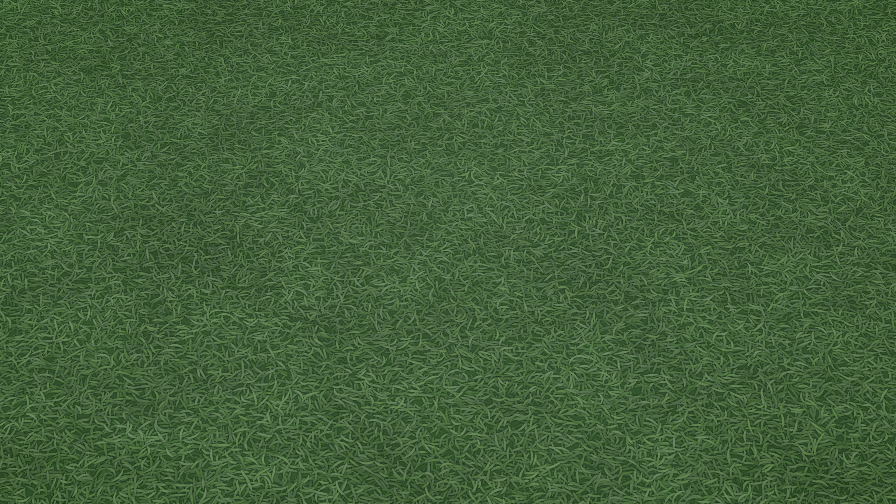
Reproduce this texture procedurally as a Shadertoy shader.

```glsl
vec4 hash4(vec3 p) {
    vec4 q = fract(p.xyzx * vec4(.1031, .1030, .0973, .1099));
    q += dot(q, q.wzxy + 33.33);
    return fract((q.xxyz + q.yzzw) * q.zywx);
}

float valueNoise(vec2 p) {
    vec2 cell = floor(p), f = fract(p);
    f = f * f * (3.0 - 2.0 * f);
    float a = hash4(vec3(cell, 91.0)).x;
    float b = hash4(vec3(cell + vec2(1, 0), 91.0)).x;
    float c = hash4(vec3(cell + vec2(0, 1), 91.0)).x;
    float d = hash4(vec3(cell + vec2(1, 1), 91.0)).x;
    return mix(mix(a, b, f.x), mix(c, d, f.x), f.y);
}

// Lays one jittered blade per cell over the colour below it
vec3 addBlades(vec3 col, vec2 p, float layer, float pixel) {
    p += layer * vec2(7.37, 3.61);
    vec2 home = floor(p);
    for (int j = -1; j <= 1; j++)
    for (int i = -1; i <= 1; i++) {
        vec2 cell = home + vec2(i, j);
        vec4 place = hash4(vec3(cell, layer + 3.0));
        vec4 look = hash4(vec3(cell, layer + 47.0));

        // Angles lean towards the horizontal
        float angle = 3.1416 * place.z - 0.28 * sin(6.2832 * place.z);
        vec2 axis = vec2(cos(angle), sin(angle));
        vec2 d = p - cell - place.xy;
        d = vec2(dot(d, axis), dot(d, vec2(-axis.y, axis.x)));

        // Curved, tapered blade with a soft shadow
        float halfLength = mix(0.45, 0.78, place.w);
        float along = d.x / halfLength;
        float across = abs(d.y + (look.x - 0.5) * 0.5 * (along * along - 0.4));
        float width = 0.1 * (1.0 - 0.6 * along * along);
        float ends = 1.0 - smoothstep(0.85, 1.05, abs(along));
        float cover = ends * (1.0 - smoothstep(width - 0.5 * pixel, width + 0.5 * pixel, across));
        float shadow = ends * (1.0 - smoothstep(width, width + 0.17, across));

        float light = clamp(0.65 * look.y + 0.06 * layer + 0.1 * along, 0.0, 1.0);
        vec3 blade = mix(vec3(.21, .34, .18), vec3(.41, .54, .36), light);
        blade += (look.z - 0.5) * vec3(.02, -.01, .06);
        col = mix(col * (1.0 - 0.16 * shadow), blade, cover);
    }
    return col;
}

void mainImage(out vec4 fragColor, in vec2 fragCoord) {
    vec2 uv = fragCoord / iResolution.xy;
    vec2 p = fragCoord / iResolution.y;
    float aspect = iResolution.x / iResolution.y;

    // Lawn plane receding towards the top
    float depth = 1.3 - 0.35 * uv.y;
    vec2 lawn = vec2(p.x - 0.5 * aspect, p.y) / depth * 55.0;
    float pixel = 55.0 / (depth * iResolution.y);

    vec3 col = vec3(.19, .32, .17);
    for (int layer = 0; layer < 7; layer++)
        col = addBlades(col, lawn, float(layer), pixel);

    // Tufts and broad worn patches
    float tufts = valueNoise(lawn * vec2(0.22, 0.35));
    float patches = valueNoise(p * vec2(2.5, 4.0) + 5.0);
    col *= 1.0 + 0.1 * (tufts - 0.5) + 0.06 * (patches - 0.5);

    // Pale haze in the middle, deeper green at the corners
    vec2 corner = uv - 0.5;
    float edge = dot(corner, corner) * 2.0;
    float haze = 0.1 * (1.0 - edge) * (0.5 + patches);
    col = mix(col, vec3(.30, .40, .29), haze);
    col *= 1.04 - vec3(.13, .09, .17) * edge;

    fragColor = vec4(col, 1.0);
}
```
